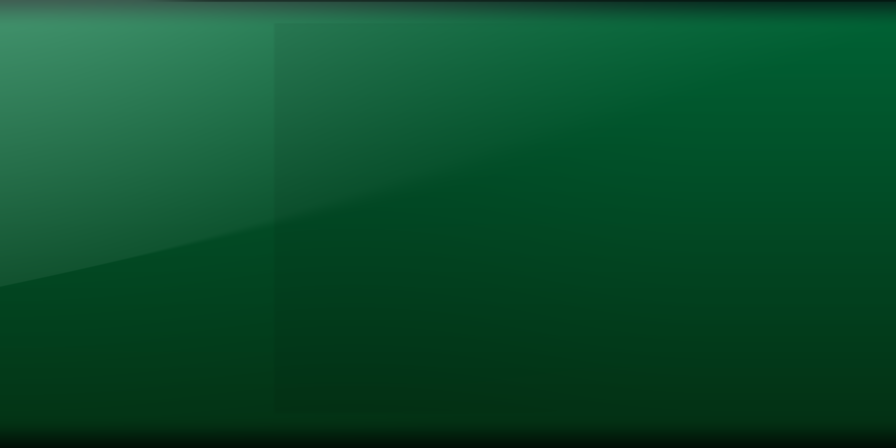
A WebGL 1 fragment shader for this background:

```glsl
precision mediump float;
// Glossy green banner: vertical gradient, curved sheen, shaded panel and dark rims.
uniform vec2 u_resolution;

// Soft-edged panel that runs off the right side
float panelMask(vec2 uv, float soft) {
  return smoothstep(0.306 - soft, 0.306 + soft, uv.x)
       * smoothstep(0.07, 0.085, uv.y)
       * (1.0 - smoothstep(0.948 - soft, 0.948 + soft, uv.y));
}

// Light above a rising curve, crisp at the left and diffuse to the right
float sheenAlpha(vec2 uv, float soft) {
  float curve = 0.36 + 0.42 * uv.x + 0.16 * uv.x * uv.x;
  float blur = soft + 0.05 * smoothstep(0.1, 0.7, uv.x);
  float above = smoothstep(-blur, blur, uv.y - curve);
  float lift = clamp((uv.y - curve) / 0.58, 0.0, 1.0);
  float fade = 1.0 - smoothstep(0.0, 0.85, uv.x);
  return above * (0.065 * fade + 0.2 * lift * (0.6 + 0.4 * fade));
}

void main() {
  vec2 uv = gl_FragCoord.xy / u_resolution;
  float soft = 1.0 / u_resolution.y;

  // Base gradient with faint horizontal steps
  float steps = 28.0;
  float level = mix(uv.y, (floor(uv.y * steps) + 0.5) / steps, 0.4);
  vec3 color = mix(vec3(0.012, 0.18, 0.07), vec3(0.0, 0.39, 0.21), level);
  color *= 1.0 + 0.06 * (1.0 - smoothstep(0.0, 0.6, uv.x));

  // Curved sheen
  color = mix(color, vec3(0.93, 1.0, 0.96), sheenAlpha(uv, soft));

  // Panel shade, strongest at its left edge
  float panelShade = 0.07 * (1.0 - smoothstep(0.3, 0.8, uv.x));
  color *= 1.0 - panelShade * panelMask(uv, soft);

  // Dark rims along the top and bottom
  float topRim = smoothstep(0.935, 1.02, uv.y);
  vec3 rimColor = mix(vec3(0.25, 0.34, 0.31), vec3(0.03, 0.12, 0.1),
                      smoothstep(0.0, 0.9, uv.x));
  color = mix(color, rimColor, topRim);
  color *= mix(0.1, 1.0, smoothstep(-0.03, 0.07, uv.y));

  // Thin dark line at the very top, starting right of the corner
  float topLine = smoothstep(0.994, 0.998, uv.y) * smoothstep(0.15, 0.25, uv.x);
  color *= 1.0 - 0.4 * topLine;

  gl_FragColor = vec4(color, 1.0);
}
```
